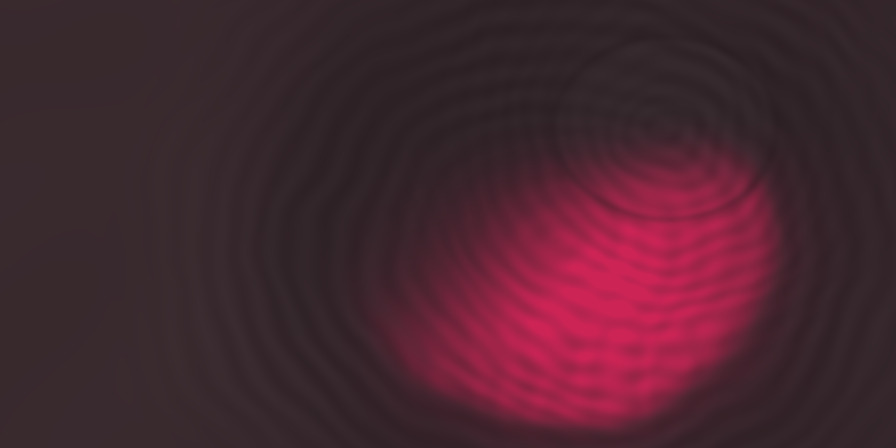
Write a WebGL 2 fragment shader that draws this background.

```glsl
#version 300 es
precision highp float;

uniform vec2 u_resolution;
out vec4 fragColor;

const float TAU = 6.2831853;

// Colours
const vec3 DUSK = vec3(0.188, 0.138, 0.155);
const vec3 DUSK_LIGHT = vec3(0.222, 0.163, 0.180);
const vec3 CRIMSON = vec3(0.80, 0.143, 0.335);

// Layout, in canvas heights
const vec2 POOL_CENTER = vec2(1.25, 0.453);
const vec2 POOL_RADII = vec2(0.474, 0.392);
const vec2 LENS_CENTER = vec2(1.484, 0.715);
const vec2 LENS_RADII = vec2(0.255, 0.208);
const vec2 GLOW_CENTER = vec2(1.34, 0.35);
const vec2 GLOW_AXIS = vec2(0.8, 0.6);
const float GLOW_LENGTH = 0.48;
const float GLOW_UPPER = 0.23;
const float GLOW_LOWER = 0.46;
const float HALO_STRENGTH = 0.38;

// Ripples
const float POOL_WAVELENGTH = 0.056;
const float LENS_WAVELENGTH = 0.047;
const float WARP_AMOUNT = 0.035;
const float RIPPLE_SHADE = 0.011;
const float RIPPLE_GLOW = 0.085;

vec2 hashGradient(vec2 cell) {
    float h = fract(sin(dot(cell, vec2(127.1, 311.7))) * 43758.55);
    return vec2(cos(TAU * h), sin(TAU * h));
}

float gradientNoise(vec2 p) {
    vec2 i = floor(p);
    vec2 f = p - i;
    vec2 w = f * f * f * (f * (f * 6.0 - 15.0) + 10.0);
    vec2 e = vec2(0.0, 1.0);
    float low = mix(dot(hashGradient(i), f),
                    dot(hashGradient(i + e.yx), f - e.yx), w.x);
    float high = mix(dot(hashGradient(i + e.xy), f - e.xy),
                     dot(hashGradient(i + e.yy), f - e.yy), w.x);
    return mix(low, high, w.y);
}

float bell(float x) {
    return exp(-x * x);
}

// Soft tilted light, wider below its axis than above
float glowField(vec2 p) {
    vec2 d = p - GLOW_CENTER;
    float along = dot(d, GLOW_AXIS);
    float across = dot(d, vec2(-GLOW_AXIS.y, GLOW_AXIS.x));
    float width = across > 0.0 ? GLOW_UPPER : GLOW_LOWER;
    float topFade = 1.0 - smoothstep(0.55, 0.76, p.y);
    return bell(along / GLOW_LENGTH) * bell(across / width) * topFade;
}

void main() {
    vec2 p = gl_FragCoord.xy / u_resolution.y;

    // Uneven water surface
    vec2 warp = vec2(gradientNoise(p * 4.0), gradientNoise(p * 4.0 + 17.3));
    vec2 q = p + WARP_AMOUNT * warp;
    float pool = length((q - POOL_CENTER) / POOL_RADII);
    float lens = length((p + 0.3 * WARP_AMOUNT * warp - LENS_CENTER) / LENS_RADII);
    float lensDistance = length(q - LENS_CENTER);
    float detail = gradientNoise(q * 9.0);

    // Two sets of rings that cross each other
    float poolWave = sin(TAU * pool * POOL_RADII.y / POOL_WAVELENGTH + 1.5 * detail);
    float lensWave = sin(TAU * lensDistance / LENS_WAVELENGTH + 2.5 * detail);
    float inside = 1.0 - smoothstep(0.93, 1.07, pool);
    float poolReach = smoothstep(0.45, 0.95, pool) * (1.0 - smoothstep(1.3, 2.3, pool));
    float lensReach = bell(lensDistance / 0.42);
    float patches = 0.75 + 0.8 * gradientNoise(p * 3.0 + 5.0);
    float ripple = patches * (poolWave * poolReach + 0.7 * lensWave * lensReach);

    // Dark base, lighter toward the left and the outer corners
    float leftLight = 1.0 - smoothstep(0.1, 0.85, p.x);
    float outerLight = 0.35 * smoothstep(1.2, 1.8, pool);
    vec3 color = mix(DUSK, DUSK_LIGHT, clamp(leftLight + outerLight, 0.0, 1.0));
    color += 0.010 * gradientNoise(vec2(p.x * 2.5 - p.y, p.y * 2.0)) + RIPPLE_SHADE * ripple;

    // Glow with a crisp pool rim and a faint halo outside it
    float halo = HALO_STRENGTH * exp(-5.0 * max(pool - 1.0, 0.0));
    float glow = glowField(p) * mix(halo, 1.0, inside);
    float cells = sin(TAU * q.x / 0.075 + 4.0 * detail) * (1.0 - smoothstep(0.15, 0.4, p.y));
    float caustic = lensWave + 0.5 * poolWave + 0.6 * cells;
    glow *= 1.0 + RIPPLE_GLOW * caustic + 0.12 * detail;

    // Lens outline: dark crease with a brighter lip beneath
    float crease = bell((lens - 0.98) / 0.045);
    float lip = bell((lens - 1.1) / 0.06);
    glow *= 1.0 - 0.28 * crease + 0.10 * lip;
    color += 0.010 * (1.0 - smoothstep(0.9, 1.0, lens)) - 0.010 * crease;

    color = mix(color, CRIMSON, clamp(glow, 0.0, 1.0));
    fragColor = vec4(color, 1.0);
}
```
